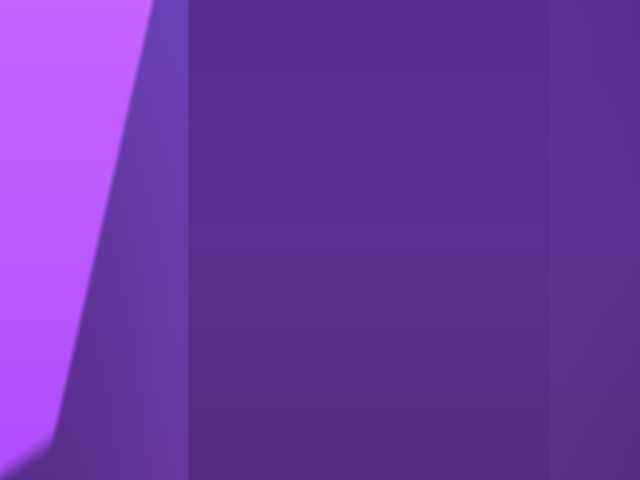
A WebGL 1 fragment shader for this background:

```glsl
precision highp float;

uniform vec2 u_resolution;

// Three-stop vertical gradient
vec3 verticalGradient(vec3 low, vec3 middle, vec3 high, float y) {
  return y < 0.5 ? mix(low, middle, y * 2.0) : mix(middle, high, y * 2.0 - 1.0);
}

// Soft step centred on zero
float softEdge(float d, float width) {
  return smoothstep(-width, width, d);
}

void main() {
  vec2 uv = gl_FragCoord.xy / u_resolution;

  // Wide dark panel
  vec3 color = verticalGradient(vec3(0.335, 0.163, 0.518), vec3(0.347, 0.187, 0.567),
                                vec3(0.325, 0.178, 0.560), uv.y);

  // Faint fold on the right, fading outward
  float fold = softEdge(uv.x - 0.859, 0.001) * (1.0 - smoothstep(0.86, 1.03, uv.x));
  color += fold * vec3(0.012, 0.014, 0.014);

  // Left strip, brightening toward its hard edge
  vec3 stripShade = mix(vec3(0.350, 0.170, 0.550), vec3(0.385, 0.230, 0.650), uv.y);
  vec3 stripLight = mix(vec3(0.410, 0.220, 0.625), vec3(0.405, 0.255, 0.710), uv.y);
  vec3 strip = mix(stripShade, stripLight, smoothstep(0.08, 0.30, uv.x));
  color = mix(strip, color, softEdge(uv.x - 0.2943, 0.001));

  // Bright slanted sheet with a blurred lower edge
  float side = softEdge(0.0685 + 0.171 * uv.y - uv.x, 0.0065);
  float base = softEdge(uv.y - 0.008 - 0.9 * uv.x, 0.032);
  vec3 sheet = mix(vec3(0.690, 0.300, 1.0), vec3(0.775, 0.395, 1.0), uv.y);
  color = mix(color, sheet, side * base);

  gl_FragColor = vec4(color, 1.0);
}
```
